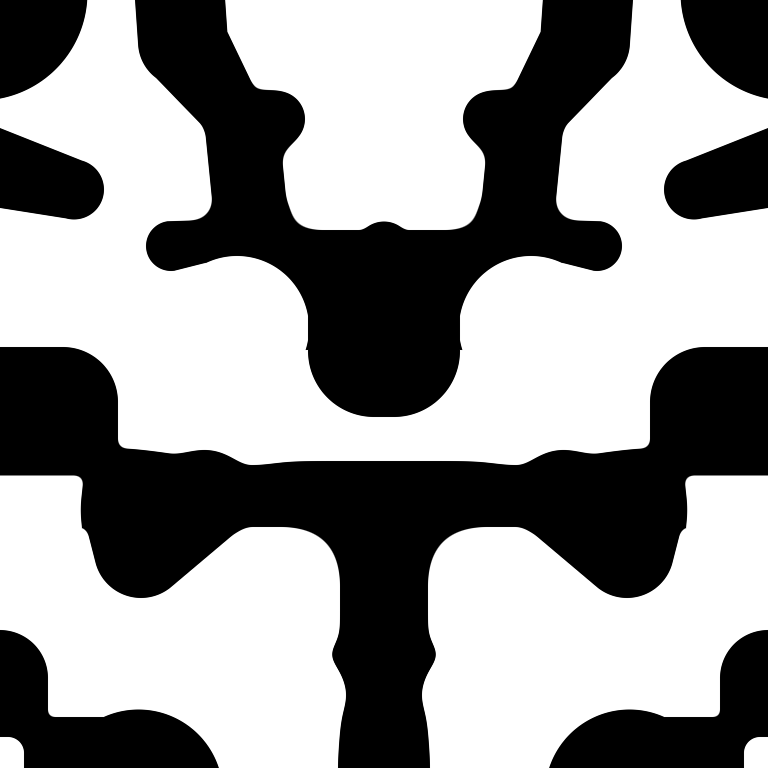
Give the GLSL for this pattern, as a WebGL 1 fragment shader.

```glsl
precision highp float;
// Draws a mirrored black and white pattern of soft, blobby ink shapes.
uniform vec2 u_resolution;

const float SPAN = 768.0; // layout units across the canvas

float smoothUnion(float a, float b, float k) {
  float h = max(k - abs(a - b), 0.0) / k;
  return min(a, b) - h * h * k * 0.25;
}

float disc(vec2 p, vec2 center, float r) {
  return length(p - center) - r;
}

// Box between two corners, with rounding radius r
float roundBox(vec2 p, vec2 lo, vec2 hi, float r) {
  vec2 q = abs(p - 0.5 * (lo + hi)) - 0.5 * (hi - lo) + r;
  return length(max(q, 0.0)) + min(max(q.x, q.y), 0.0) - r;
}

// Capsule whose radius goes from ra to rb
float taper(vec2 p, vec2 a, vec2 b, float ra, float rb) {
  vec2 ab = b - a;
  float h = clamp(dot(p - a, ab) / dot(ab, ab), 0.0, 1.0);
  return length(p - a - ab * h) - mix(ra, rb, h);
}

float bell(float x, float center, float width) {
  float t = (x - center) / width;
  return exp(-t * t);
}

// Raised arms, feet and hanging body
float upperFigure(vec2 p) {
  float arm = taper(p, vec2(178.0, -30.0), vec2(183.0, 42.0), 45.0, 45.0);
  arm = min(arm, taper(p, vec2(183.0, 42.0), vec2(236.0, 118.0), 45.0, 30.0));
  arm = smoothUnion(arm, taper(p, vec2(242.0, 128.0), vec2(250.0, 208.0), 37.0, 37.0), 6.0);
  arm = smoothUnion(arm, disc(p, vec2(277.0, 119.0), 28.0), 20.0);
  float foot = taper(p, vec2(171.0, 246.0), vec2(235.0, 237.0), 25.0, 18.0);
  float block = roundBox(p, vec2(235.0, 230.0), vec2(533.0, 350.0), 0.0);
  float d = smoothUnion(smoothUnion(arm, block, 40.0), foot, 24.0);
  d = max(d, -disc(p, vec2(237.0, 328.0), 72.0));
  d = min(d, roundBox(p, vec2(308.0, 240.0), vec2(460.0, 417.0), 66.0));
  return smoothUnion(d, disc(p, vec2(384.0, 250.0), 28.5), 4.0);
}

// Wavy crossbeam with shoulders, bellies and a central stem
float crossbeam(vec2 p) {
  float top = 461.0 + 4.0 * bell(p.x, 252.0, 30.0)
            - 13.0 * (1.0 - smoothstep(110.0, 245.0, p.x));
  float beam = max(max(top - p.y, p.y - 527.0), 83.0 - p.x);
  float edge = 340.0 - 8.0 * bell(p.y, 655.0, 16.0) + 6.0 * bell(p.y, 695.0, 22.0)
             - 2.0 * smoothstep(720.0, 768.0, p.y);
  float stem = max(edge - p.x, 520.0 - p.y);
  float belly = min(taper(p, vec2(141.0, 551.0), vec2(131.0, 510.0), 47.0, 47.5),
                    taper(p, vec2(141.0, 551.0), vec2(205.0, 497.0), 47.0, 47.0));
  float shoulder = max(roundBox(p, vec2(-200.0, 347.0), vec2(118.0, 600.0), 55.0),
                       p.y - 475.5);
  float d = smoothUnion(beam, stem, 60.0);
  d = smoothUnion(d, belly, 10.0);
  return smoothUnion(d, shoulder, 10.0);
}

// Corner quarter disc, side finger and lower mound
float sidePieces(vec2 p) {
  float corner = disc(p, vec2(-20.0, -7.0), 107.5);
  float finger = taper(p, vec2(-30.0, 161.0), vec2(74.0, 189.5), 42.0, 30.0);
  float knob = roundBox(p, vec2(-100.0, 630.0), vec2(48.0, 790.0), 48.0);
  float mound = min(roundBox(p, vec2(0.0, 717.0), vec2(140.0, 900.0), 0.0),
                    disc(p, vec2(138.5, 794.0), 84.5));
  float base = smoothUnion(knob, mound, 8.0);
  base = max(base, -roundBox(p, vec2(-100.0, 737.0), vec2(24.0, 900.0), 16.0));
  return min(min(corner, finger), base);
}

void main() {
  // Fold about the vertical axis, y pointing down
  vec2 uv = gl_FragCoord.xy / u_resolution;
  vec2 p = SPAN * vec2(0.5 - abs(uv.x - 0.5), 1.0 - uv.y);
  float ink = min(min(upperFigure(p), crossbeam(p)), sidePieces(p));
  float soft = 0.6 * SPAN / min(u_resolution.x, u_resolution.y);
  gl_FragColor = vec4(vec3(smoothstep(-soft, soft, ink)), 1.0);
}
```
